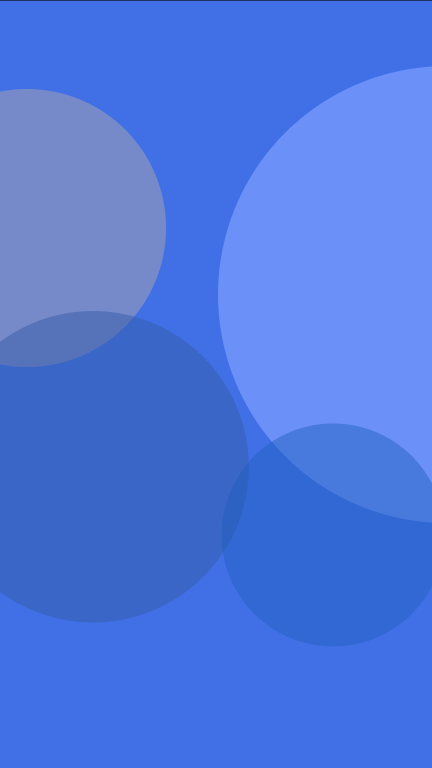
This background is drawn by a Shadertoy shader. Its source:

```glsl
// Overlapping translucent discs on a flat blue field, with a thin dark top rim.

// All lengths are fractions of the canvas height.
const vec3 FIELD_BLUE = vec3(0.253, 0.440, 0.902);
const vec3 RIM_COLOUR = vec3(0.130, 0.200, 0.380);
const float RIM_HEIGHT = 0.0013;

// Discs: centre x, centre y, radius.
const vec3 GREY_DISC  = vec3(0.0352, 0.7031, 0.1810);
const vec3 LIGHT_DISC = vec3(0.5814, 0.6165, 0.2975);
const vec3 DARK_DISC  = vec3(0.1211, 0.3922, 0.2028);
const vec3 AZURE_DISC = vec3(0.4336, 0.3034, 0.1452);

// Disc tints: colour and opacity.
const vec4 GREY_TINT  = vec4(0.463, 0.541, 0.788, 1.00);
const vec4 LIGHT_TINT = vec4(0.418, 0.565, 0.973, 1.00);
const vec4 DARK_TINT  = vec4(0.202, 0.356, 0.660, 0.48);
const vec4 AZURE_TINT = vec4(0.114, 0.369, 0.738, 0.45);

// Coverage of a shape from its signed distance, softened over one pixel.
float coverage(float dist) {
    return clamp(0.5 - dist * iResolution.y, 0.0, 1.0);
}

// Lay a tinted disc over the colour beneath it.
vec3 layDisc(vec3 under, vec2 p, vec3 disc, vec4 tint) {
    float dist = length(p - disc.xy) - disc.z;
    return mix(under, tint.rgb, tint.a * coverage(dist));
}

void mainImage(out vec4 fragColor, in vec2 fragCoord) {
    vec2 p = fragCoord / iResolution.y;

    // Discs from back to front
    vec3 colour = FIELD_BLUE;
    colour = layDisc(colour, p, GREY_DISC, GREY_TINT);
    colour = layDisc(colour, p, LIGHT_DISC, LIGHT_TINT);
    colour = layDisc(colour, p, DARK_DISC, DARK_TINT);
    colour = layDisc(colour, p, AZURE_DISC, AZURE_TINT);

    // Rim along the top edge
    colour = mix(colour, RIM_COLOUR, coverage(1.0 - RIM_HEIGHT - p.y));

    fragColor = vec4(colour, 1.0);
}
```
